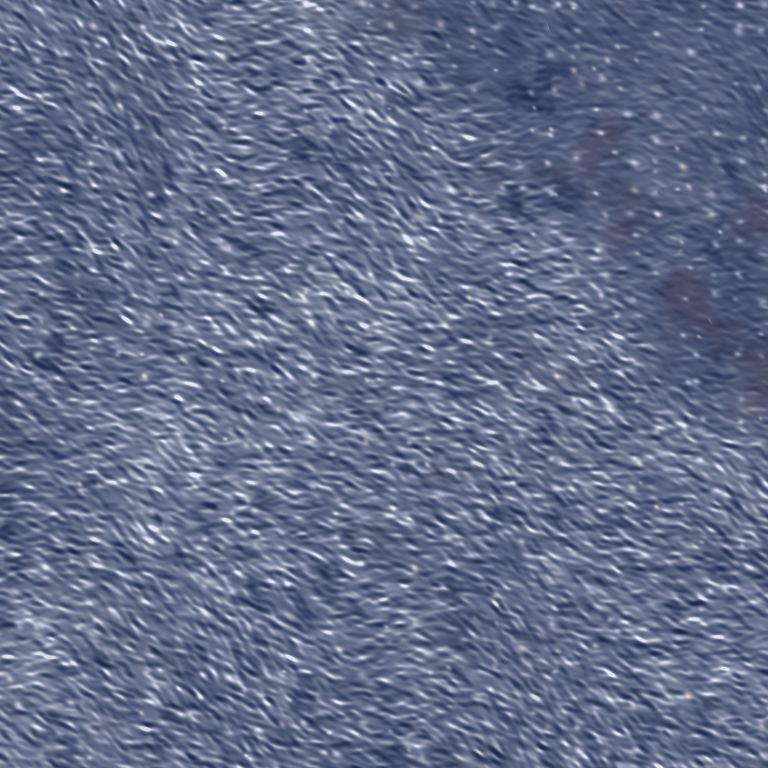
This texture is drawn by a WebGL 2 fragment shader. Its source:

```glsl
#version 300 es
precision highp float;
// Blue-grey fibrous surface: short slanted pale streaks, bright flecks and a smoother dark corner band.

uniform vec2 u_resolution;
out vec4 fragColor;

const vec3 DEEP_BLUE = vec3(0.24, 0.29, 0.42);
const vec3 PALE_BLUE = vec3(0.76, 0.79, 0.85);
const vec3 DUSKY = vec3(0.27, 0.26, 0.35);
const vec3 WARM_TINT = vec3(1.06, 0.98, 0.88);

vec3 hash3(vec2 p) {
    vec3 q = fract(vec3(p.xyx) * vec3(0.1031, 0.1030, 0.0973));
    q += dot(q, q.yxz + 33.33);
    return fract((q.xxy + q.yzz) * q.zyx);
}

float valueNoise(vec2 p) {
    vec2 cell = floor(p);
    vec2 f = fract(p);
    f = f * f * (3.0 - 2.0 * f);
    float low = mix(hash3(cell).x, hash3(cell + vec2(1.0, 0.0)).x, f.x);
    float high = mix(hash3(cell + vec2(0.0, 1.0)).x, hash3(cell + 1.0).x, f.x);
    return mix(low, high, f.y);
}

float fbm(vec2 p) {
    float sum = 0.0;
    float weight = 0.5;
    for (int i = 0; i < 4; i++) {
        sum += weight * valueNoise(p);
        p = mat2(1.6, 1.2, -1.2, 1.6) * p + 7.3;
        weight *= 0.5;
    }
    return sum / 0.9375;
}

vec2 rotate(vec2 p, float angle) {
    float c = cos(angle);
    float s = sin(angle);
    return vec2(c * p.x + s * p.y, c * p.y - s * p.x);
}

// Sum of light and dark elongated grains that follow a slowly turning direction.
float streaks(vec2 p, float cellSize, vec2 grainSize) {
    vec2 home = floor(p / cellSize);
    float sum = 0.0;
    for (int y = -1; y <= 1; y++) {
        for (int x = -1; x <= 1; x++) {
            vec2 cell = home + vec2(x, y);
            float flow = -0.32 + 0.8 * (valueNoise(cell * cellSize * 6.0 + 3.0) - 0.5);
            for (int i = 0; i < 6; i++) {
                vec3 rnd = hash3(cell + 40.0 + float(i) * vec2(127.0, 311.0));
                float turn = 0.8 * (fract(rnd.z * 57.0) - 0.5);
                vec2 d = rotate(p - (cell + rnd.xy) * cellSize, flow + turn) / grainSize;
                float across = d.y * d.y;
                sum += (2.0 * rnd.z - 1.0) * (1.0 - 1.2 * across) * exp(-d.x * d.x - across);
            }
        }
    }
    return sum;
}

// Sparse soft flecks: x is strength, y is warmth.
vec2 flecks(vec2 p, float cellSize, float chance) {
    vec2 cell = floor(p / cellSize);
    vec3 place = hash3(cell + 211.0);
    vec3 look = hash3(cell + 503.0);
    vec2 d = p - (cell + 0.3 + 0.4 * place.xy) * cellSize;
    d = rotate(d, -0.9 * look.x) / (cellSize * vec2(0.16, 0.11) * (0.7 + 0.5 * look.y));
    float strength = step(place.z, chance) * exp(-dot(d, d)) * (0.5 + 0.5 * look.z);
    return vec2(strength, strength * smoothstep(0.6, 1.0, look.x));
}

// Smooth zone across the upper right with a ragged diagonal border.
float darkBand(vec2 p) {
    float depth = dot(p, vec2(0.77, 0.64)) - 0.99;
    depth += 0.16 * (fbm(p * 7.0 + 11.0) - 0.5);
    return smoothstep(-0.04, 0.06, depth);
}

void main() {
    vec2 p = gl_FragCoord.xy / u_resolution.y;
    float band = darkBand(p);
    float clouds = fbm(p * 5.0 + 20.0) - 0.5;
    float patches = fbm(p * 24.0 + 50.0);

    // Grain tone, softened inside the band
    float tone = 1.8 * streaks(p, 0.018, vec2(0.0095, 0.0042)) * mix(1.0, 0.5, band);
    tone += 1.2 * clouds + 1.3 * (patches - 0.5) + mix(0.08, -0.75, band);
    tone -= 1.3 * smoothstep(0.68, 0.82, fbm(p * 15.0 + 90.0));

    // Skewed brightness: broad darks, narrow highlights
    float light = 0.26 + 0.76 * (exp(0.3 * tone) - 1.0);

    float cluster = smoothstep(0.35, 0.65, valueNoise(p * 9.0 + 5.0));
    vec2 fleck = flecks(p, 0.035, mix(0.2, 0.25 + 0.4 * cluster, band));
    fleck += flecks(p + 0.371, 0.027, mix(0.1, 0.3, band));
    light += 0.75 * fleck.x;

    // Colour
    vec3 color = mix(DEEP_BLUE, PALE_BLUE, clamp(light, -0.25, 1.25));
    float dusk = smoothstep(0.52, 0.72, fbm(p * 10.0 + 70.0));
    color = mix(color, DUSKY, dusk * mix(0.1, 0.5, band) * (1.0 - min(fleck.x, 1.0)));
    color *= mix(vec3(1.0), WARM_TINT, min(fleck.y, 1.0));
    fragColor = vec4(clamp(color, 0.0, 1.0), 1.0);
}
```
